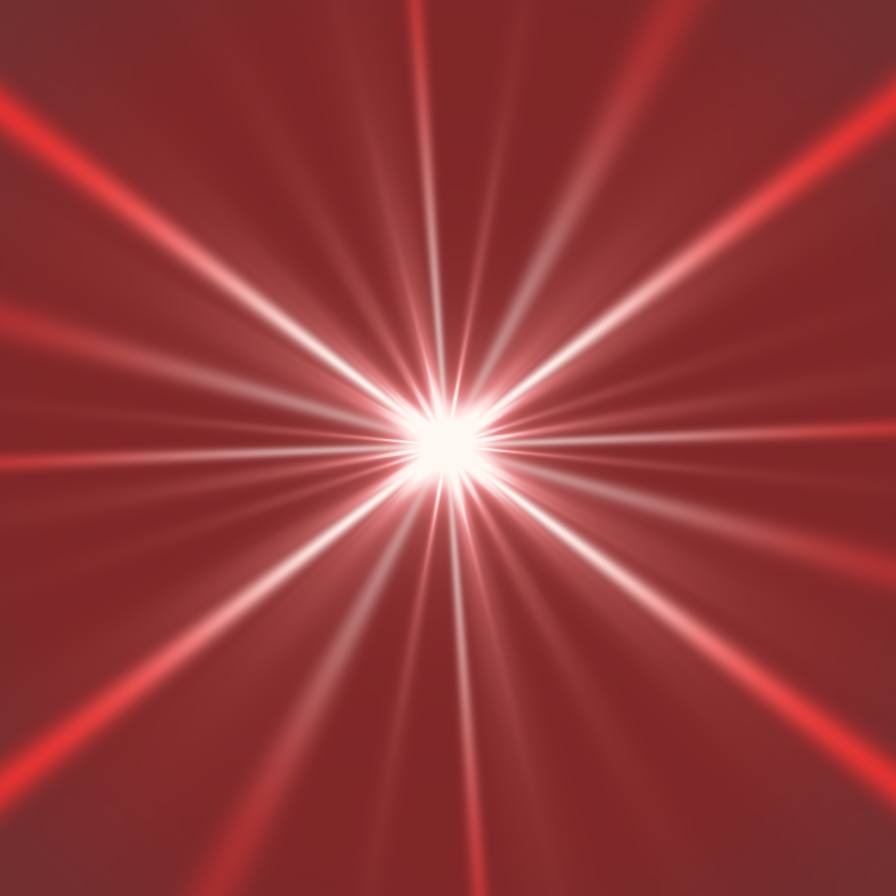
This background is drawn by a Shadertoy shader. Its source:

```glsl
const vec2 CENTER = vec2(-0.001, 0.0026);   // offset from the canvas middle
const float CORE_SIZE = 0.065;
const float WEDGE_REACH = 0.20;
const float WEDGE_GAIN = 0.86;
const float BEAM_REACH = 0.36;              // where beams turn from white to red
const float STREAK_COUNT = 90.0;            // fine streaks per half turn
const float STREAK_DEPTH = 0.3;

const vec3 BASE   = vec3(0.495, 0.145, 0.152);
const vec3 CORNER = vec3(0.43, 0.175, 0.18);
const vec3 ROSE   = vec3(0.66, 0.29, 0.29);
const vec3 PINK   = vec3(0.87, 0.48, 0.49);
const vec3 PALE   = vec3(0.99, 0.82, 0.82);
const vec3 WHITE  = vec3(1.0, 0.97, 0.95);
const vec3 RED    = vec3(0.88, 0.19, 0.19);

// Beams: angle in degrees, spread per unit of length, strength
const int BEAMS = 6;
const vec3 BEAM[BEAMS] = vec3[BEAMS](
    vec3(37.5, 0.030, 1.00), vec3(143.0, 0.030, 1.00),
    vec3(2.2, 0.013, 0.60),  vec3(94.1, 0.014, 0.60),
    vec3(62.5, 0.046, 0.42), vec3(164.2, 0.036, 0.45));

// Soft wedges: angle and width in degrees, strength
const int WEDGES = 10;
const vec3 WEDGE[WEDGES] = vec3[WEDGES](
    vec3(9.0, 2.5, 0.70),   vec3(18.0, 2.0, 0.45),
    vec3(32.0, 5.5, 0.75),  vec3(48.0, 9.0, 0.75),
    vec3(80.0, 2.2, 0.65),  vec3(103.0, 5.0, 0.85),
    vec3(119.0, 3.5, 0.60), vec3(136.0, 5.5, 0.80),
    vec3(152.0, 8.0, 0.75), vec3(174.7, 1.5, 0.65));

float hash(float n) {
    return fract(sin(n * 12.9898) * 43758.5453);
}

// Smooth noise around the half turn, without a seam
float streakNoise(float degrees180) {
    float x = degrees180 / 180.0 * STREAK_COUNT;
    float cell = floor(x);
    float a = hash(mod(cell, STREAK_COUNT));
    float b = hash(mod(cell + 1.0, STREAK_COUNT));
    return mix(a, b, smoothstep(0.0, 1.0, x - cell));
}

float bell(float x) {
    return exp(-x * x);
}

// Light level to colour, from dark ground to white core
vec3 lightRamp(vec3 ground, float level) {
    vec3 color = mix(ground, ROSE, smoothstep(-0.05, 0.35, level));
    color = mix(color, PINK, smoothstep(0.25, 0.65, level));
    color = mix(color, PALE, smoothstep(0.55, 0.95, level));
    return mix(color, WHITE, smoothstep(0.85, 1.25, level));
}

void mainImage(out vec4 fragColor, in vec2 fragCoord) {
    vec2 p = (fragCoord - 0.5 * iResolution.xy) / min(iResolution.x, iResolution.y) - CENTER;
    float radius = length(p);
    float angle = mod(degrees(atan(p.y, p.x + 1e-6)), 180.0);

    // Soft wedges, repeated on both sides of the centre
    float wedges = 0.0;
    for (int i = 0; i < WEDGES; i++) {
        float turn = mod(angle - WEDGE[i].x + 90.0, 180.0) - 90.0;
        wedges += WEDGE[i].z * bell(turn / WEDGE[i].y);
    }
    wedges *= 1.0 + STREAK_DEPTH * (streakNoise(angle) - 0.5);

    // Ground and central glow
    float level = 1.15 * exp(-radius / CORE_SIZE) + 0.6 * bell(radius / 0.05);
    level += WEDGE_GAIN * min(wedges, 1.0) * exp(-radius / WEDGE_REACH);
    vec3 ground = mix(BASE, CORNER, smoothstep(0.45, 0.72, radius));
    vec3 color = lightRamp(ground, level);

    // Straight beams: red far out, white near the core
    float heat = exp(-pow(radius / BEAM_REACH, 3.0));
    for (int i = 0; i < BEAMS; i++) {
        float a = radians(BEAM[i].x);
        float across = p.y * cos(a) - p.x * sin(a);
        float beam = BEAM[i].z * bell(across / (0.003 + BEAM[i].y * radius));
        vec3 beamColor = mix(RED, WHITE, heat);
        color = mix(color, beamColor, beam);
    }

    fragColor = vec4(clamp(color, 0.0, 1.0), 1.0);
}
```
